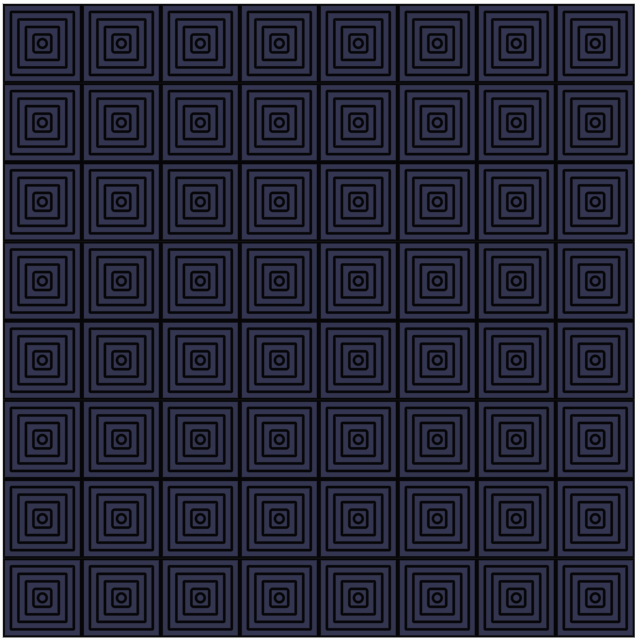
This pattern is drawn by a Shadertoy shader. Its source:

```glsl
// An 8 by 8 grid of dark slate tiles on a thin white margin.
// Each tile nests four square rings around a small round one, drawn with
// rounded-box distances; alternate horizontal joints carry a faint seam.
#define TILES 8.0
#define GRID_MIN vec2(0.0045, 0.0040)
#define GRID_MAX vec2(0.9918, 0.9940)
#define RING_FIRST 0.113
#define RING_STEP 0.095
#define CORE_RADIUS 0.055
#define LINE_HALF 0.0165
#define JOINT_HALF 0.026
#define SOFTNESS 0.011
#define FILL_COLOR vec3(0.203, 0.210, 0.315)
#define LINE_COLOR vec3(0.022, 0.022, 0.032)
#define MARGIN_COLOR vec3(0.99)

float hash(vec2 p) {
    vec3 q = fract(vec3(p.xyx) * 0.1031);
    q += dot(q, q.yzx + 33.33);
    return fract((q.x + q.y) * q.z);
}

float roundedBox(vec2 p, float halfSize, float radius) {
    vec2 d = abs(p) - halfSize + radius;
    return length(max(d, 0.0)) + min(max(d.x, d.y), 0.0) - radius;
}

// Coverage of a line centred where the distance is zero
float stroke(float dist, float halfWidth, float soft) {
    return 1.0 - smoothstep(halfWidth - soft, halfWidth + soft, abs(dist));
}

// All dark lines within one tile, p from -0.5 to 0.5
float tileLines(vec2 p, float soft) {
    float lines = stroke(length(p) - CORE_RADIUS, LINE_HALF, soft);
    for (int i = 0; i < 4; i++) {
        float halfSize = RING_FIRST + RING_STEP * float(i);
        float corner = i == 0 ? 0.030 : 0.010;
        lines = max(lines, stroke(roundedBox(p, halfSize, corner), LINE_HALF, soft));
    }
    float toJoint = 0.5 - max(abs(p.x), abs(p.y));
    return max(lines, stroke(toJoint, JOINT_HALF, soft));
}

void mainImage(out vec4 fragColor, in vec2 fragCoord) {
    vec2 uv = fragCoord / iResolution.xy;
    float pixel = 1.0 / min(iResolution.x, iResolution.y);
    vec2 grid = (uv - GRID_MIN) / (GRID_MAX - GRID_MIN) * TILES;
    vec2 p = fract(grid) - 0.5;
    float soft = max(SOFTNESS, 0.6 * pixel * TILES);

    // Tile fill with a very slight change of tone
    float tone = 0.985 + 0.03 * hash(floor(grid) + 7.0);
    vec3 color = mix(FILL_COLOR * tone, LINE_COLOR, tileLines(p, soft));

    // Faint seam in every other horizontal joint
    float joint = floor(grid.y + 0.5);
    float seam = stroke(grid.y - joint, 0.006, soft) * mod(joint, 2.0);
    color += vec3(0.055, 0.052, 0.045) * seam;

    // White margin around the grid
    vec2 inset = min(uv - GRID_MIN, GRID_MAX - uv);
    float edge = max(0.0013, 0.7 * pixel);
    float inside = smoothstep(-edge, edge, min(inset.x, inset.y));
    fragColor = vec4(mix(MARGIN_COLOR, color, inside), 1.0);
}
```
